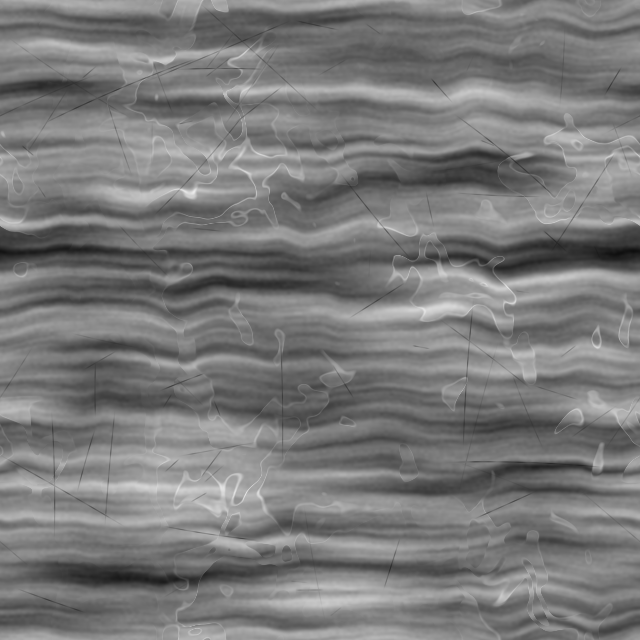
Write a Shadertoy shader that draws this texture.

```glsl
// Grey banded stone: wavy horizontal strata with mineral veins and fine scratches, tiling.
const float MEAN_GREY = 0.490;
const float STRATA_CONTRAST = 1.0;
const float CLOUD_CONTRAST = 0.14;
const float GRAIN_CONTRAST = 0.045;
const float FOLD_HEIGHT = 0.021;      // vertical waviness of the strata
const float FAULT_SLIP = 0.006;       // strata offset inside mineral patches
const float PATCH_LIGHT = 0.055;
const float VEIN_LIGHT = 0.17;
const float VEIN_WIDTH = 0.035;
const int SCRATCH_COUNT = 80;
const float SCRATCH_WIDTH = 0.0006;
const float SCRATCH_DARK = 0.26;
const float PI = 3.14159;

float hash(float a, float b, float seed) {
    vec3 q = fract(vec3(a + 1.7, b + 5.3, seed + 2.9) * vec3(0.1031, 0.1030, 0.0973));
    q += dot(q, q.yzx + 33.33);
    return fract((q.x + q.y) * q.z);
}

float ease(float t) {
    return t * t * (3.0 - 2.0 * t);
}

// One row of wrapping noise, shifted sideways by a random amount.
float lane(float x, float cells, float row, float seed) {
    float p = x * cells + hash(row, 71.0, seed) * cells;
    float i = floor(p);
    return mix(hash(mod(i, cells), row, seed),
               hash(mod(i + 1.0, cells), row, seed), ease(p - i));
}

// Wrapping noise centred on zero, with a whole number of cells each way.
float noise(vec2 uv, vec2 cells, float seed) {
    float y = uv.y * cells.y;
    float row = floor(y);
    return mix(lane(uv.x, cells.x, mod(row, cells.y), seed),
               lane(uv.x, cells.x, mod(row + 1.0, cells.y), seed), ease(y - row)) - 0.5;
}

float strata(vec2 uv) {
    return 0.16 * noise(uv, vec2(3.0, 10.0), 1.0)
         + 0.31 * noise(uv, vec2(3.0, 27.0), 2.0)
         + 0.34 * noise(uv, vec2(4.0, 49.0), 3.0)
         + 0.24 * noise(uv, vec2(5.0, 83.0), 4.0)
         + 0.09 * noise(uv, vec2(7.0, 150.0), 5.0);
}

float fold(vec2 uv) {
    return noise(uv, vec2(14.0, 6.0), 11.0)
         + 0.7 * noise(uv, vec2(5.0, 4.0), 12.0)
         + 0.3 * noise(uv, vec2(29.0, 11.0), 13.0);
}

// Twisted field whose contours outline the mineral patches.
float mineral(vec2 uv) {
    vec2 twist = vec2(noise(uv, vec2(19.0), 21.0), noise(uv, vec2(19.0), 22.0));
    uv += 0.045 * twist;
    return 0.8 * noise(uv, vec2(9.0, 7.0), 23.0)
         + 0.7 * noise(uv, vec2(23.0, 21.0), 24.0)
         + 0.32 * noise(uv, vec2(52.0, 48.0), 25.0);
}

// Coverage of thin, slightly bent and broken scratches.
float scratches(vec2 uv, float pixel) {
    float cover = 0.0;
    for (int i = 0; i < SCRATCH_COUNT; i++) {
        float id = float(i);
        vec2 centre = vec2(hash(id, 1.0, 31.0), hash(id, 2.0, 31.0));
        float angle = PI * hash(id, 3.0, 31.0);
        float halfLength = mix(0.012, 0.14, pow(hash(id, 4.0, 31.0), 1.8));
        vec2 d = fract(uv - centre + 0.5) - 0.5;
        float along = dot(d, vec2(cos(angle), sin(angle)));
        float across = dot(d, vec2(-sin(angle), cos(angle)));
        across += (hash(id, 5.0, 31.0) - 0.5) * 0.7 * along * along;
        float line = 1.0 - smoothstep(0.0, SCRATCH_WIDTH + 0.8 * pixel, abs(across));
        float taper = 1.0 - smoothstep(0.6, 1.0, abs(along) / halfLength);
        float broken = 0.65 + 0.35 * sin(along * 190.0 + id) * sin(along * 77.0 + 2.0 * id);
        float strength = mix(0.2, 1.0, hash(id, 6.0, 31.0));
        cover = max(cover, line * taper * broken * strength);
    }
    return cover;
}

void mainImage(out vec4 fragColor, in vec2 fragCoord) {
    vec2 uv = fragCoord / iResolution.xy;
    float pixel = 1.0 / iResolution.y;

    // Mineral patches gather in upright zones.
    float zone = smoothstep(-0.10, 0.30, noise(uv, vec2(6.0, 2.0), 41.0)
                                       + 0.5 * noise(uv, vec2(9.0, 7.0), 42.0));
    float field = mineral(uv);
    float inside = smoothstep(-0.02, 0.02, field) * mix(0.15, 1.0, zone);
    float core = smoothstep(0.22, 0.26, field) * mix(0.15, 1.0, zone);
    float contour = min(abs(field), abs(field - 0.24));
    float vein = 1.0 - smoothstep(0.0, VEIN_WIDTH, contour);
    vein *= zone * max(0.0, 0.5 + 1.3 * noise(uv, vec2(11.0, 13.0), 43.0));

    // Folded strata, slipped where a patch cuts them.
    vec2 bed = uv + vec2(0.0, FOLD_HEIGHT * fold(uv) + FAULT_SLIP * (inside - core));
    float grey = MEAN_GREY + STRATA_CONTRAST * strata(bed);

    // Soft clouding and faint streaky grain.
    grey += CLOUD_CONTRAST * (noise(uv, vec2(5.0, 7.0), 51.0)
                            + 0.5 * noise(uv, vec2(14.0, 17.0), 52.0));
    grey += GRAIN_CONTRAST * (noise(bed, vec2(43.0, 190.0), 53.0)
                            + 0.7 * noise(uv, vec2(170.0, 190.0), 54.0));

    // Surface marks.
    grey += PATCH_LIGHT * (inside - 0.6 * core - 0.2) + VEIN_LIGHT * vein;
    grey -= SCRATCH_DARK * scratches(uv, pixel) * smoothstep(0.0, 0.6, grey);
    fragColor = vec4(vec3(clamp(grey, 0.0, 1.0)), 1.0);
}
```
